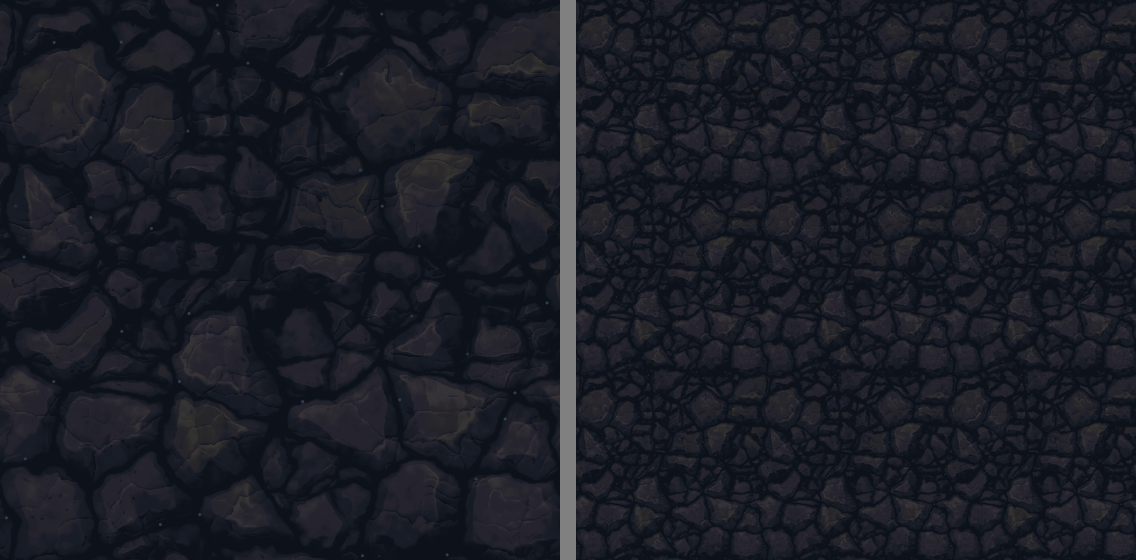
Left, the tile; right, the same tile 3 across and 3 down.
This texture is drawn by a WebGL 1 fragment shader. Its source:

```glsl
precision highp float;
uniform vec2 u_resolution;

const vec3 DEEP = vec3(0.052, 0.071, 0.101);
const vec3 SLATE = vec3(0.090, 0.108, 0.148);
const vec3 STONE = vec3(0.146, 0.139, 0.177);
const vec3 PALE = vec3(0.208, 0.200, 0.212);
const vec3 MOSS = vec3(0.006, 0.009, -0.020);
const vec3 GRIT = vec3(0.26, 0.32, 0.42);
const vec2 ROCK_GRID = vec2(6.0, 7.0);
const vec2 CHIP_GRID = vec2(12.0, 14.0);
const vec2 FLAKE_GRID = vec2(23.0, 27.0);
const vec2 LIGHT = vec2(-0.29, 0.957);
const float SIZE_SPREAD = 0.45;
const float ROUNDING = 30.0;
const float ROCK_GAP = 0.055;
const float CHIP_GAP = 0.08;
const float SPLIT_SHARE = 0.42;

struct Stone {
  float edge;   // distance to the border, in cells
  vec2 face;    // direction towards the nearest border
  vec2 local;   // position from the stone's centre
  float id;
};

vec3 hash3(vec2 p) {
  vec3 q = fract(p.xyx * vec3(0.1031, 0.1030, 0.0973));
  q += dot(q, q.yxz + 33.33);
  return fract((q.xxy + q.yzz) * q.zyx);
}

// Value noise that wraps after a whole number of cells
float noise(vec2 uv, float period) {
  vec2 p = uv * period, i = floor(p), f = fract(p);
  f = f * f * (3.0 - 2.0 * f);
  vec2 a = mod(i, period), b = mod(i + 1.0, period);
  float seed = period * 1.7;
  return mix(mix(hash3(a + seed).x, hash3(vec2(b.x, a.y) + seed).x, f.x),
             mix(hash3(vec2(a.x, b.y) + seed).x, hash3(b + seed).x, f.x), f.y);
}

float fbm(vec2 uv, float period) {
  float sum = 0.0, gain = 0.53;
  for (int i = 0; i < 4; i++) {
    sum += gain * noise(uv, period);
    period *= 2.0;
    gain *= 0.5;
  }
  return sum;
}

// Offset from p to a jittered site, with its size weight
vec3 site(vec2 cell, vec2 p, vec2 grid) {
  vec3 h = hash3(mod(cell, grid) + grid * 3.0);
  return vec3(cell + 0.1 + 0.8 * h.xy - p, h.z * SIZE_SPREAD);
}

// Weighted Voronoi cells with slightly rounded corners
Stone stones(vec2 uv, vec2 grid) {
  vec2 p = uv * grid, base = floor(p), home = base;
  vec3 own = vec3(0.0);
  float nearest = 1e3;
  for (int y = -2; y <= 2; y++)
    for (int x = -2; x <= 2; x++) {
      vec2 cell = base + vec2(x, y);
      vec3 s = site(cell, p, grid);
      float d = dot(s.xy, s.xy) - s.z;
      if (d < nearest) { nearest = d; own = s; home = cell; }
    }
  float total = 1e-9;
  vec2 face = vec2(0.0);
  for (int y = -2; y <= 2; y++)
    for (int x = -2; x <= 2; x++) {
      vec3 s = site(base + vec2(x, y), p, grid);
      vec2 gap = s.xy - own.xy;
      float span = length(gap);
      if (span > 0.001) {
        float border = (dot(s.xy, s.xy) - s.z - nearest) / (2.0 * span);
        float w = exp(-ROUNDING * border);
        total += w;
        face += w * gap / span;
      }
    }
  return Stone(max(0.0, -log(total) / ROUNDING), face / total, -own.xy,
               hash3(mod(home, grid) + 71.0).x);
}

// Dark core of a gap inside a wider soft shadow
float gapShadow(float edge, float width, float fade) {
  float core = mix(fade, 1.0, smoothstep(0.1 * width, width, edge));
  return core * mix(0.72, 1.0, smoothstep(0.0, 3.0 * width, edge));
}

// Lit top, bevelled sides and a worn ridge between them
float shade(Stone s, float wear) {
  float facing = dot(s.face, LIGHT);
  float bevel = mix(0.30, 0.10, 0.5 + 0.5 * facing) * (0.4 + 1.2 * wear);
  float rise = s.edge / bevel;
  float top = 0.65 + 0.30 * dot(s.local, LIGHT) + 0.24 * (s.id - 0.5);
  float side = 0.42 + 0.17 * facing;
  float ridge = exp(-pow((rise - 1.0) / 0.10, 2.0)) * smoothstep(0.42, 0.62, wear);
  return mix(side, top, smoothstep(0.82, 1.0, rise)) + 0.24 * ridge;
}

// Chiselled border: bright towards the light, dark away from it
float chisel(Stone s, float width) {
  return exp(-pow(s.edge / width, 2.0)) * dot(s.face, LIGHT);
}

// Sparse round dots
float dots(vec2 uv, float grid, float share, float radius) {
  vec2 p = uv * grid;
  vec3 h = hash3(mod(floor(p), grid) + grid);
  float d = length(fract(p) - 0.3 - 0.4 * h.xy);
  return step(1.0 - share, h.z) * (1.0 - smoothstep(radius * 0.4, radius, d));
}

void main() {
  vec2 uv = gl_FragCoord.xy / u_resolution;
  vec2 sway = vec2(fbm(uv, 7.0), fbm(uv + 0.37, 8.0)) - 0.5;
  vec2 rough = vec2(fbm(uv, 24.0), fbm(uv + 0.61, 26.0)) - 0.5;
  vec2 p = uv + 0.085 * sway + 0.020 * rough;
  Stone rock = stones(p, ROCK_GRID);
  Stone chip = stones(p + 0.010 * rough, CHIP_GRID);
  Stone flake = stones(p + 0.012 * rough.yx, FLAKE_GRID);
  float wear = fbm(uv, 14.0);
  float worn = smoothstep(0.38, 0.62, wear);
  float grain = fbm(uv, 52.0) - 0.5;

  // Whole rocks carry facets and hairline cracks
  float hairline = (1.0 - smoothstep(0.0, 0.05, chip.edge)) * worn;
  float whole = shade(rock, wear) + 0.24 * (chip.id - 0.5)
              + 0.20 * chisel(chip, 0.07) - 0.16 * hairline;

  // Some rocks are broken into rubble with gaps of varied depth
  float fade = 0.6 * smoothstep(0.35, 0.65, noise(uv, 12.0));
  float rubble = shade(chip, wear) * 0.94 * gapShadow(chip.edge, CHIP_GAP, fade);
  float value = mix(whole, rubble, step(rock.id, SPLIT_SHARE));

  // Flakes, grain and pits
  value += 0.15 * (flake.id - 0.5) + 0.17 * worn * chisel(flake, 0.10);
  value += 0.46 * grain + 0.20 * (wear - 0.5) + 0.20 * (noise(uv, 4.0) - 0.5);
  value -= 0.3 * dots(p, 64.0, 0.08, 0.28) * smoothstep(0.45, 0.6, noise(uv, 9.0));
  value *= gapShadow(rock.edge - 0.03 * (0.5 - wear), ROCK_GAP, 0.35 * fade);

  // Tones from gap to worn ridge
  vec3 color = mix(DEEP, SLATE, smoothstep(0.12, 0.42, value));
  color = mix(color, STONE, smoothstep(0.40, 0.68, value));
  color = mix(color, PALE, smoothstep(0.74, 1.08, value));
  color += MOSS * smoothstep(0.56, 0.78, fbm(uv, 5.0)) * smoothstep(0.45, 0.8, value);

  // Pale grit lying in the gaps
  float grit = dots(uv, 58.0, 0.03, 0.22) * (1.0 - smoothstep(0.05, 0.11, rock.edge));
  color = mix(color, GRIT, 0.65 * grit);
  gl_FragColor = vec4(color, 1.0);
}
```
